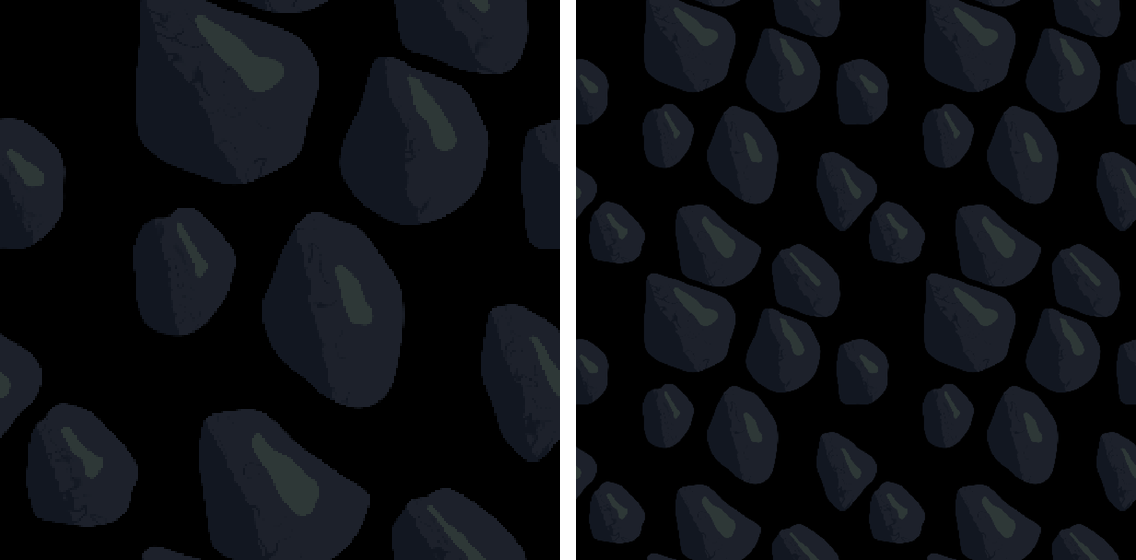
Left, the tile; right, the same tile 2 across and 2 down.
A Shadertoy shader for this texture:

```glsl
// Dark faceted stones with mossy highlights and fine cracks, scattered on black.

vec3 hash3(vec3 id) {
    uvec3 v = uvec3(ivec3(id)) * 1664525u + 1013904223u;
    v.x += v.y * v.z; v.y += v.z * v.x; v.z += v.x * v.y;
    v ^= v >> 16u;
    v.x += v.y * v.z; v.y += v.z * v.x; v.z += v.x * v.y;
    return vec3(v >> 8u) / 16777216.0;
}

float noise(vec2 p, float seed) {
    vec2 i = floor(p), f = fract(p);
    f = f * f * (3.0 - 2.0 * f);
    float a = hash3(vec3(i, seed)).x;
    float b = hash3(vec3(i + vec2(1, 0), seed)).x;
    float c = hash3(vec3(i + vec2(0, 1), seed)).x;
    float d = hash3(vec3(i + vec2(1, 1), seed)).x;
    return mix(mix(a, b, f.x), mix(c, d, f.x), f.y);
}

// Exact integer wrap onto the 3 x 3 grid
vec2 wrapCell(vec2 cell) {
    return vec2((ivec2(cell) + 30) % 3);
}

// Center (xy) and size (z): a skewed, jittered grid with evenly spread sizes
vec3 stoneAt(vec2 cell) {
    vec2 id = wrapCell(cell);
    vec2 jitter = (hash3(vec3(id, 11)).xy - 0.5) * 0.3;
    vec2 skew = vec2(id.y / 3.0, -0.22 * id.x);
    float rank = fract(0.2 + 0.618 * (id.x + 3.0 * id.y));
    return vec3((cell + 0.5 + skew + jitter) / 3.0, mix(0.09, 0.175, rank));
}

// Capsule along ab whose radius grows from ra to rb
float taperedCapsule(vec2 p, vec2 a, vec2 b, float ra, float rb) {
    float t = clamp(dot(p - a, b - a) / dot(b - a, b - a), 0.0, 1.0);
    return length(p - mix(a, b, t)) - mix(ra, rb, t);
}

// Coverage with a crisp, slightly softened edge
float cover(float d) {
    return clamp(0.5 - d * 800.0, 0.0, 1.0);
}

void mainImage(out vec4 fragColor, in vec2 fragCoord) {
    // Coarse grain: 256 steps across the canvas
    vec2 uv = (floor(fragCoord / iResolution.xy * 256.0) + 0.5) / 256.0;
    vec2 home = floor(uv * 3.0);

    // Nearest stone, where large stones claim more room
    vec2 cell = home;
    float nearest = 9.0;
    for (int k = 0; k < 25; k++) {
        vec2 other = home + vec2(k % 5 - 2, k / 5 - 2);
        vec3 s = stoneAt(other);
        float power = dot(uv - s.xy, uv - s.xy) - s.z * s.z;
        if (power < nearest) { nearest = power; cell = other; }
    }
    vec3 self = stoneAt(cell);
    vec2 p = uv - self.xy;
    float size = self.z;
    vec2 id = wrapCell(cell);
    float seed = 40.0 + id.x + 3.0 * id.y;
    vec3 form = hash3(vec3(id, 21));
    vec3 detail = hash3(vec3(id, 22));

    // Stone space: leaning left, taller than wide, narrower at the top
    float lean = mix(0.2, 0.68, form.y);
    vec2 q = mat2(cos(lean), -sin(lean), sin(lean), cos(lean)) * p / size;
    q *= mix(vec2(0.98, 1.02), vec2(1.28, 0.78), detail.x);
    q.x *= clamp(1.0 + 0.45 * form.z * q.y, 0.5, 1.6);

    // Outline: smooth maximum of random facets and the gaps to neighbours
    float sum = 0.0;
    for (int k = 0; k < 7; k++) {
        vec3 h = hash3(vec3(k, seed, 31));
        float angle = (float(k) + 0.8 * h.x) * 6.2832 / 7.0;
        float facet = dot(q, vec2(cos(angle), sin(angle))) - mix(0.8, 1.2, h.y);
        sum += exp(80.0 * facet * size);
    }
    for (int k = 0; k < 25; k++) {
        vec3 s = stoneAt(cell + vec2(k % 5 - 2, k / 5 - 2));
        float span = length(s.xy - self.xy);
        if (span < 0.01) continue;
        float middle = 0.5 * (span + (size * size - s.z * s.z) / span);
        sum += exp(80.0 * (dot(p, s.xy - self.xy) / span - middle + 0.011));
    }
    float stone = log(sum) / 80.0 + 0.012 * (noise(q * 2.5, seed + 20.0) - 0.5);

    // Shadow side with a ragged border
    float border = q.x + mix(0.14, 0.38, detail.y)
        + 0.25 * (noise(q * 1.8, seed) - 0.5) + 0.07 * (noise(q * 12.0, seed) - 0.5);
    float shadow = cover(border * size);

    // Curling cracks creeping out of the border, thinning with distance
    float reach = mix(0.18, 0.6, detail.z * detail.z);
    float width = 0.1 * (1.0 - border / reach) * step(0.5, noise(q * 4.5, seed + 50.0));
    vec2 curl = q * 6.0 + 1.3 * vec2(noise(q * 5.0, seed + 60.0), noise(q * 5.0, seed + 70.0));
    float crack = abs(noise(curl, seed + 90.0) - 0.5) - width;
    shadow = max(shadow, cover(crack * size / 7.0) * step(border, reach));

    // Highlight, wider toward its lower end
    float girth = mix(1.2, 0.6, detail.x);
    vec2 tip = vec2(0.26, mix(0.35, 0.68, form.z));
    vec2 bend = 0.14 * vec2(noise(q * 4.0, seed + 130.0), noise(q * 4.0, seed + 170.0)) - 0.07;
    float glint = taperedCapsule(q + bend, tip, vec2(0.42, -0.1), 0.11 * girth, 0.21 * girth);
    glint = max(glint * size, stone + 0.016);

    vec3 color = mix(vec3(0.112, 0.130, 0.168), vec3(0.070, 0.090, 0.130), shadow);
    color = mix(color, vec3(0.180, 0.220, 0.215), cover(glint));
    fragColor = vec4(color * cover(stone), 1.0);
}
```
